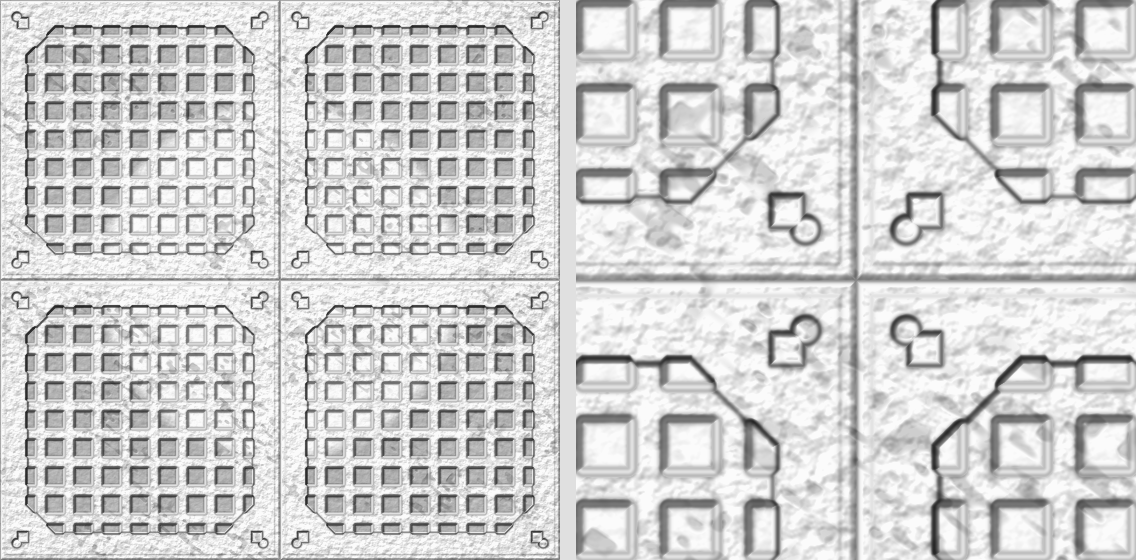
Left, the full canvas; right, a detail of the centre.
This texture map is drawn by a Shadertoy shader. Its source:

```glsl
// Worn pale metal panels, two by two, each with a recessed octagonal grating and corner keyholes

const float PANELS = 2.0;        // panels across and down
const float HOLE_PITCH = 0.101;  // grating spacing, in panel units
const float LINE_WIDTH = 0.0036; // contour width, in panel units

struct Surface {
    float height;    // 0 at the hole floor, 1 at the frame
    float contour;   // darkness of creases
    float holeFloor; // 1 on the bottom of a hole
};

float hash(vec2 p) {
    vec3 q = fract(p.xyx * vec3(0.1031, 0.1030, 0.0973));
    q += dot(q, q.yzx + 33.33);
    return fract((q.x + q.y) * q.z);
}

float noise(vec2 p) {
    vec2 i = floor(p), f = fract(p);
    f = f * f * (3.0 - 2.0 * f);
    return mix(mix(hash(i), hash(i + vec2(1, 0)), f.x),
               mix(hash(i + vec2(0, 1)), hash(i + vec2(1, 1)), f.x), f.y);
}

// Turned coordinates give the wear a slanted grain
vec2 slant(vec2 p) {
    return vec2(0.8 * p.x - 0.6 * p.y, 0.6 * p.x + 0.8 * p.y);
}

float fbm(vec2 p) {
    float sum = 0.0, amplitude = 0.5;
    for (int i = 0; i < 3; i++) {
        sum += amplitude * noise(p);
        p = slant(p) * 2.03 + 17.0;
        amplitude *= 0.5;
    }
    return sum;
}

float roundedBox(vec2 p, float size, float radius) {
    vec2 q = abs(p) - size + radius;
    return length(max(q, 0.0)) + min(max(q.x, q.y), 0.0) - radius;
}

float octagon(vec2 p, float size, float cut) {
    p = abs(p);
    return max(max(p.x, p.y) - size, (p.x + p.y - 2.0 * size + cut) * 0.7071);
}

float keyhole(vec2 p) {
    p = abs(p);
    return min(roundedBox(p - 0.418, 0.020, 0.002), length(p - 0.440) - 0.017);
}

float contourLine(float d) {
    d /= LINE_WIDTH;
    return exp(-d * d);
}

float pitting(vec2 uv) {
    float clusters = smoothstep(0.45, 0.80, noise(slant(uv) * vec2(9.0, 17.0) + 3.0));
    float spots = noise(slant(uv) * vec2(90.0, 150.0));
    return clusters * smoothstep(0.58, 0.85, spots);
}

Surface panelSurface(vec2 uv) {
    vec2 p = fract(uv * PANELS) - 0.5;
    float edge = 0.5 - max(abs(p.x), abs(p.y));

    // Square holes, cut off by the octagon
    vec2 cell = p - HOLE_PITCH * round(p / HOLE_PITCH);
    float hole = roundedBox(cell, 0.036, 0.010);
    float bars = smoothstep(-0.009, 0.001, hole);
    float recess = octagon(p, 0.407, 0.104) + 0.006 * bars;
    float inside = 1.0 - smoothstep(-0.006, 0.003, recess);

    // Relief of grating, keyholes and seams
    float key = keyhole(p);
    float height = mix(1.0, 0.65 * bars, inside);
    height -= 0.45 * (1.0 - smoothstep(-0.006, 0.002, key));
    height -= 0.20 * (1.0 - smoothstep(0.001, 0.008, edge));
    height -= 0.05 * (1.0 - smoothstep(0.017, 0.021, edge));

    // Rough skin and pits
    float grain = fbm(slant(uv) * vec2(95.0, 135.0));
    float solid = mix(1.0, bars, inside);
    height += 0.40 * grain * mix(0.35, 1.0, solid) - 0.07 * pitting(uv);

    float contour = mix(0.62, 0.45, bars) * contourLine(recess) + 0.55 * contourLine(key)
                  + 0.42 * contourLine(edge) + 0.10 * contourLine(edge - 0.019)
                  + inside * (0.26 * contourLine(hole) + 0.24 * contourLine(hole + 0.009));
    return Surface(height, min(contour, 0.7), inside * (1.0 - bars));
}

void mainImage(out vec4 fragColor, in vec2 fragCoord) {
    vec2 uv = fragCoord / iResolution.xy;
    float probe = 0.0011;
    Surface here = panelSurface(uv);
    vec2 slope = vec2(panelSurface(uv + vec2(probe, 0)).height - panelSurface(uv - vec2(probe, 0)).height,
                      panelSurface(uv + vec2(0, probe)).height - panelSurface(uv - vec2(0, probe)).height)
               / (2.0 * probe);

    // A bright pool at the centre turns the nearby hole floors white
    float fromCentre = length(uv - 0.5);
    float skin = mix(0.95, 0.91, smoothstep(0.15, 0.70, fromCentre));
    float bottom = mix(0.98, 0.70, smoothstep(0.300, 0.335, fromCentre));
    float shade = mix(skin, bottom, here.holeFloor);

    // Slopes facing up and left darken; the opposite ones brighten
    shade += 0.46 * tanh(0.011 * dot(slope, vec2(0.7, -1.0)));
    shade += 0.03 * (noise(uv * 14.0) - 0.5);

    // Creases and pits darken even the brightest slopes
    shade = min(shade, 0.985) * (1.0 - here.contour) * (1.0 - 0.18 * pitting(uv));
    fragColor = vec4(vec3(clamp(shade, 0.15, 0.985)), 1.0);
}
```
